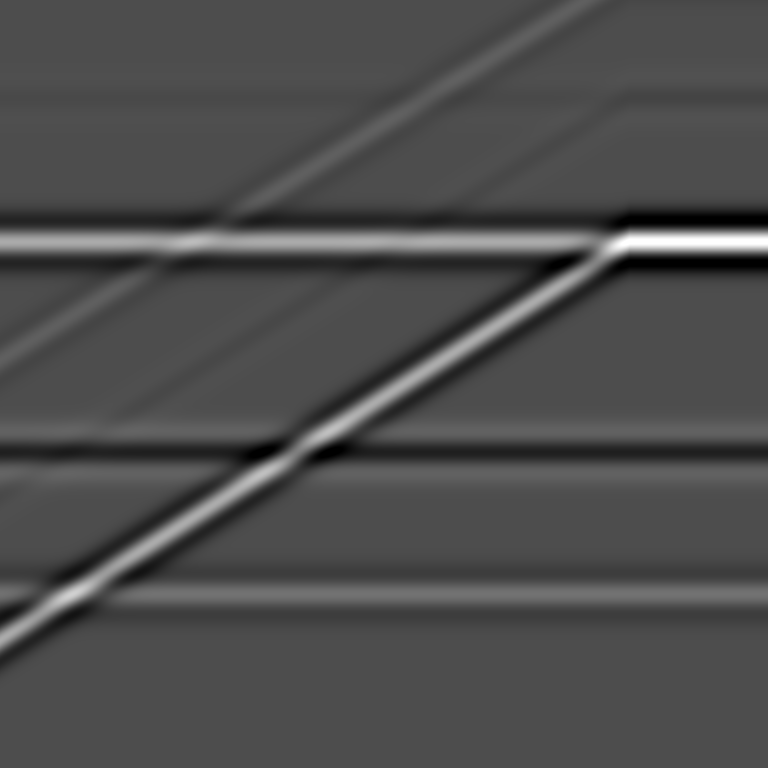
Reproduce this background procedurally as a WebGL 2 fragment shader.

```glsl
#version 300 es
precision highp float;
// Grey seismic section: flat and dipping reflectors drawn as Ricker wavelets.

uniform vec2 u_resolution;
out vec4 outColor;

const float BASE_GREY = 0.302;
const float WAVELET_WIDTH = 0.0228;
const float BEND_X = 0.82; // dipping layers turn flat here

// Bright crest with a dark trough on either side.
float ricker(float offset, float width) {
    float a = offset * offset / (width * width);
    return (1.0 - 2.0 * a) * exp(-a);
}

// Horizontal layer at a given height.
float flatLayer(vec2 p, float height, float strength) {
    return strength * ricker(p.y - height, WAVELET_WIDTH);
}

// Layer that rises from the left edge, then levels off at the bend.
float dippingLayer(vec2 p, float startHeight, float slope, float strength) {
    float height = startHeight + slope * min(p.x, BEND_X);
    return strength * ricker(p.y - height, WAVELET_WIDTH);
}

void main() {
    vec2 p = gl_FragCoord.xy / u_resolution;
    float grey = BASE_GREY;

    // Flat layers, from top to bottom
    grey += flatLayer(p, 0.872, -0.015);
    grey += flatLayer(p, 0.685, 0.365);
    grey += flatLayer(p, 0.411, -0.18);
    grey += flatLayer(p, 0.2265, 0.145);

    // Dipping layers: faint bright, faint dark, strong bright
    grey += dippingLayer(p, 0.531, 0.615, 0.07);
    grey += dippingLayer(p, 0.3555, 0.632, -0.02);
    grey += dippingLayer(p, 0.1667, 0.633, 0.37);

    outColor = vec4(vec3(clamp(grey, 0.0, 1.0)), 1.0);
}
```
